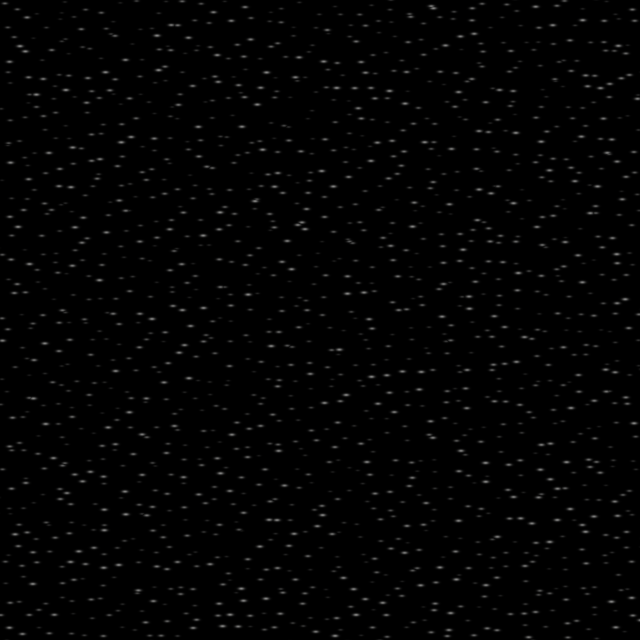
Reproduce this texture procedurally as a three.js fragment shader.

```glsl
// Faint grey dashes scattered evenly over black, like flecks on dark cloth.
// Each cell of a jittered grid holds one soft, wide ellipse with its own
// brightness and size; neighbouring cells are searched so none is cut off.

varying vec2 vUv;

const float CELLS = 40.0;                       // flecks along each side
const float JITTER = 0.92;                      // share of the cell they roam
const vec2 FLECK_RADIUS = vec2(0.0029, 0.00135); // soft radii on the canvas
const vec3 BACKGROUND = vec3(0.0);
const vec3 FLECK_COLOUR = vec3(1.0, 1.0, 0.99);
const float FAINT_PEAK = 0.10;
const float BRIGHT_PEAK = 0.52;

// Three independent random values from 0 to 1 for a cell
vec3 hash3(vec2 cell) {
  vec3 p = fract(cell.xyx * vec3(0.1031, 0.1030, 0.0973));
  p += dot(p, p.yxz + 33.33);
  return fract((p.xxy + p.yzz) * p.zyx);
}

// Soft elliptical spot, 1 at its centre
float softSpot(vec2 offset, vec2 radius) {
  vec2 q = offset / radius;
  return exp(-0.5 * dot(q, q));
}

// Brightness at a point given by the one fleck of a cell
float fleck(vec2 point, vec2 cell, float cells, vec2 radius) {
  vec3 random = hash3(cell + 17.0);
  vec2 centre = (cell + 0.5 + (random.xy - 0.5) * JITTER) / cells;
  float peak = mix(FAINT_PEAK, BRIGHT_PEAK, pow(random.z, 1.2));
  float size = mix(0.75, 1.15, random.z);
  return peak * softSpot(point - centre, radius * size);
}

// Brightest fleck among the surrounding cells
float fleckField(vec2 point, float cells, vec2 radius) {
  vec2 home = floor(point * cells);
  float light = 0.0;
  for (int y = -1; y <= 1; y++) {
    for (int x = -1; x <= 1; x++) {
      vec2 cell = home + vec2(float(x), float(y));
      light = max(light, fleck(point, cell, cells, radius));
    }
  }
  return light;
}

void main() {
  float light = fleckField(vUv, CELLS, FLECK_RADIUS);
  gl_FragColor = vec4(mix(BACKGROUND, FLECK_COLOUR, light), 1.0);
}
```
